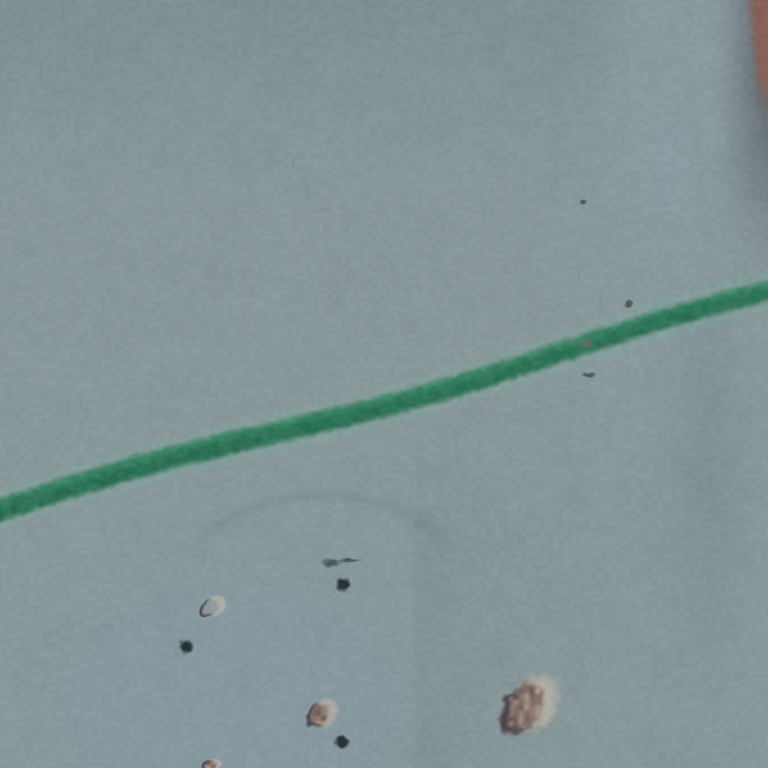
This texture is drawn by a Shadertoy shader. Its source:

```glsl
#define WALL vec3(0.535, 0.592, 0.602)
#define STRIPE vec3(0.165, 0.445, 0.330)
#define SPECK vec3(0.13, 0.17, 0.19)
#define RUST vec3(0.49, 0.41, 0.38)
#define CHIP_LIGHT vec3(0.73, 0.70, 0.65)
#define STRIPE_HALF_WIDTH 0.0145
#define STRIPE_SOFTNESS 0.0055
#define GRAIN 0.030
#define MOTTLE 0.022

float hash(vec2 p) {
    vec3 q = fract(vec3(p.xyx) * 0.1031);
    q += dot(q, q.yzx + 33.33);
    return fract((q.x + q.y) * q.z);
}

float noise(vec2 p) {
    vec2 i = floor(p), f = fract(p);
    f = f * f * (3.0 - 2.0 * f);
    return mix(mix(hash(i), hash(i + vec2(1, 0)), f.x),
               mix(hash(i + vec2(0, 1)), hash(i + vec2(1, 1)), f.x), f.y);
}

float fbm(vec2 p) {
    float sum = 0.0, amp = 0.5;
    for (int i = 0; i < 4; i++) {
        sum += amp * noise(p);
        p = p * 2.03 + 17.1;
        amp *= 0.5;
    }
    return sum;
}

// Soft elliptical blob: 1 inside, 0 outside
float blob(vec2 p, vec2 radius, float soft) {
    return 1.0 - smoothstep(1.0 - soft, 1.0 + soft, length(p / radius));
}

float glow(vec2 p, vec2 radius) {
    p /= radius;
    return exp(-dot(p, p));
}

// Broad lighting and stains of the wall
vec3 wall(vec2 p) {
    vec3 col = WALL;
    col -= vec3(0.040, 0.034, 0.032) * smoothstep(0.72, 1.05, p.y) * (1.0 - smoothstep(0.72, 0.86, p.x));
    col += vec3(-0.012, 0.008, 0.024) * glow(p - vec2(0.30, 0.08), vec2(0.30, 0.22));
    col += vec3(0.005, 0.015, 0.027) * glow(p - vec2(0.87, 0.80), vec2(0.08, 0.30));
    col -= vec3(0.035, 0.027, 0.023) * glow(p - vec2(0.92, 0.40), vec2(0.05, 0.20));

    // Faint vertical seam below the stripe
    float low = 1.0 - smoothstep(0.28, 0.46, p.y);
    float rightOfSeam = smoothstep(0.530, 0.550, p.x);
    col -= vec3(0.025, 0.022, 0.024) * low * rightOfSeam * exp(-(p.x - 0.54) * 9.0);

    // Faint arched stain
    vec2 q = (p - vec2(0.42, 0.24)) / vec2(0.18, 0.115);
    float arch = exp(-pow((length(q) - 1.0) * 16.0, 2.0)) * smoothstep(0.25, 0.75, q.y);
    col -= vec3(0.025, 0.027, 0.036) * arch;

    // Shaded right edge and rusty upper corner
    float edge = smoothstep(0.925, 1.01, p.x) * smoothstep(0.60, 0.90, p.y);
    col = mix(col, vec3(0.37, 0.40, 0.44), 0.85 * edge);
    float corner = p.x - 0.982 + 0.10 * (p.y - 0.92);
    col = mix(col, vec3(0.53, 0.38, 0.34), smoothstep(-0.006, 0.010, corner) * smoothstep(0.84, 0.91, p.y));
    return col;
}

// Signed distance from the middle of the slanted stripe
float stripeOffset(vec2 p) {
    float middle = 0.336 + 0.281 * p.x + 0.006 * sin(8.67 * p.x);
    return (p.y - middle) * 0.962;
}

vec3 paintStripe(vec3 col, vec2 p) {
    float d = stripeOffset(p);
    float halfWidth = STRIPE_HALF_WIDTH - 0.002 * p.x + 0.003 * (noise(p * 130.0) - 0.5);
    float a = abs(d);
    col += vec3(-0.015, 0.025, 0.0) * exp(-pow((a - 0.020) / 0.007, 2.0));
    float cover = 1.0 - smoothstep(halfWidth - STRIPE_SOFTNESS, halfWidth + STRIPE_SOFTNESS, a);
    vec3 paint = STRIPE + vec3(0.05, 0.07, 0.06) * smoothstep(-0.002, 0.012, d);
    paint += 0.10 * (fbm(p * vec2(110.0, 150.0)) - 0.47);
    return mix(col, paint, cover * 0.96);
}

// Small dark dots: xy position, zw radii
vec3 paintSpecks(vec3 col, vec2 p) {
    const vec4 specks[8] = vec4[8](
        vec4(0.242, 0.158, 0.0085, 0.0075), vec4(0.447, 0.239, 0.0080, 0.0075),
        vec4(0.446, 0.034, 0.0085, 0.0070), vec4(0.432, 0.267, 0.0100, 0.0055),
        vec4(0.455, 0.270, 0.0120, 0.0022), vec4(0.818, 0.605, 0.0050, 0.0040),
        vec4(0.760, 0.737, 0.0045, 0.0030), vec4(0.767, 0.512, 0.0075, 0.0030));
    vec2 wobble = 0.004 * vec2(noise(p * 150.0) - 0.5, noise(p * 150.0 + 40.0) - 0.5);
    for (int i = 0; i < 8; i++) {
        float strength = i < 3 ? 0.95 : 0.55;
        col = mix(col, SPECK, strength * blob(p + wobble - specks[i].xy, specks[i].zw, 0.45));
    }
    return mix(col, RUST, 0.6 * blob(p - vec2(0.764, 0.553), vec2(0.007, 0.005), 0.5));
}

// Chipped spots: dark left rim, rusty middle, bright right rim
vec3 paintChips(vec3 col, vec2 p) {
    const vec4 chips[4] = vec4[4](
        vec4(0.275, 0.209, 0.013, 0.013), vec4(0.417, 0.070, 0.016, 0.017),
        vec4(0.685, 0.079, 0.029, 0.036), vec4(0.275, 0.004, 0.010, 0.007));
    for (int i = 0; i < 4; i++) {
        vec2 r = chips[i].zw, q = p - chips[i].xy;
        q.x -= 0.22 * q.y;
        q += 0.30 * r * (vec2(noise(p * 110.0), noise(p * 110.0 + 9.0)) - 0.5);
        float flecks = noise(p * 140.0 + 5.0);
        col = mix(col, CHIP_LIGHT, 0.75 * blob(q - r * vec2(0.35, 0.15), r, 0.25));
        vec3 core = i == 0 ? WALL : RUST + 0.30 * (flecks - 0.4);
        col = mix(col, core, 0.85 * blob(q + r * vec2(0.10, 0.05), r * 0.85, 0.3));
        float rim = blob(q + r * vec2(0.25, 0.10), r * 0.85, 0.2) - blob(q + r * vec2(0.02, 0.0), r * 0.78, 0.25);
        col = mix(col, vec3(0.25, 0.22, 0.24), 0.85 * clamp(rim, 0.0, 1.0));
    }
    return col;
}

void mainImage(out vec4 fragColor, in vec2 fragCoord) {
    vec2 p = fragCoord / iResolution.xy;
    vec3 col = paintStripe(wall(p), p);
    col = paintChips(paintSpecks(col, p), p);

    // Surface mottling and fine grain
    col += MOTTLE * (fbm(p * 28.0) - 0.47);
    col += GRAIN * (noise(p * vec2(170.0, 210.0)) - 0.5);
    fragColor = vec4(clamp(col, 0.0, 1.0), 1.0);
}
```
